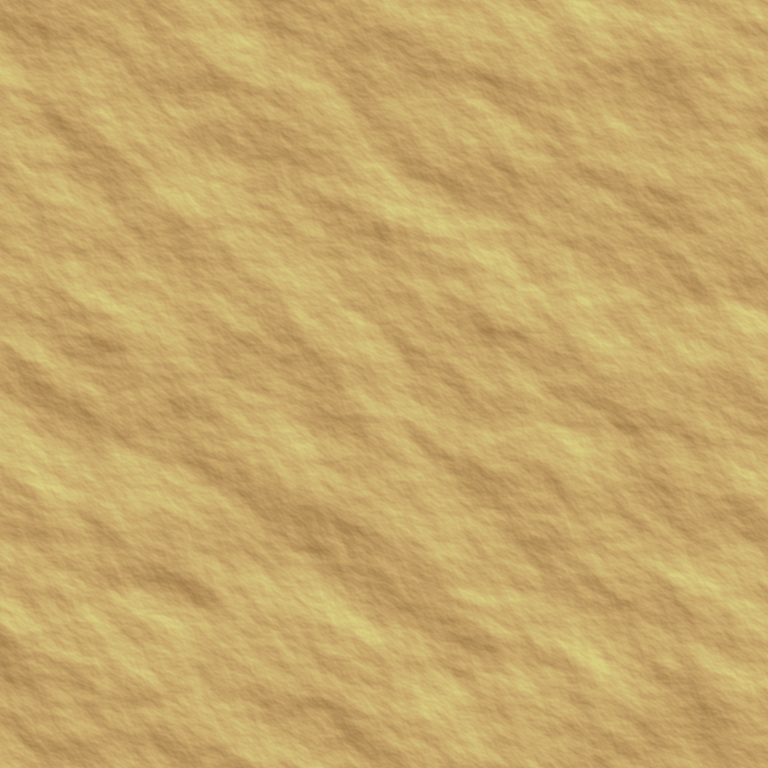
This texture is drawn by a WebGL 2 fragment shader. Its source:

```glsl
#version 300 es
precision highp float;

uniform vec2 u_resolution;
out vec4 fragColor;

const float STREAK_ANGLE = -0.53;
const float STREAK_STRETCH = 1.4;
const float BASE_FREQUENCY = 7.5;
const int OCTAVES = 6;
const float ROUGHNESS = 0.43;
const float CONTRAST = 0.32;

const vec3 SHADOW_SAND = vec3(0.675, 0.532, 0.325);
const vec3 MID_SAND = vec3(0.788, 0.659, 0.421);
const vec3 LIT_SAND = vec3(0.845, 0.790, 0.492);

mat2 rotation(float angle) {
    float c = cos(angle), s = sin(angle);
    return mat2(c, s, -s, c);
}

// Random unit vector for a lattice cell
vec2 cellGradient(vec2 cell) {
    uvec2 k = uvec2(ivec2(cell));
    uint h = k.x * 374761393u + k.y * 668265263u;
    h = (h ^ (h >> 13)) * 1274126177u;
    h ^= h >> 16;
    float angle = float(h & 65535u) / 65536.0 * 6.28319;
    return vec2(cos(angle), sin(angle));
}

float gradientNoise(vec2 p) {
    vec2 cell = floor(p);
    vec2 f = p - cell;
    vec2 w = f * f * f * (f * (f * 6.0 - 15.0) + 10.0);
    vec2 right = vec2(1.0, 0.0), up = vec2(0.0, 1.0);
    float a = dot(cellGradient(cell), f);
    float b = dot(cellGradient(cell + right), f - right);
    float c = dot(cellGradient(cell + up), f - up);
    float d = dot(cellGradient(cell + 1.0), f - 1.0);
    return mix(mix(a, b, w.x), mix(c, d, w.x), w.y);
}

// Fractal height; each octave is turned to hide the lattice
float sandHeight(vec2 p, float roughness) {
    mat2 nextOctave = 2.0 * rotation(0.65);
    float height = 0.0;
    float amplitude = 1.0;
    for (int i = 0; i < OCTAVES; i++) {
        height += amplitude * gradientNoise(p);
        p = nextOctave * p + vec2(17.3, 9.1);
        amplitude *= roughness;
    }
    return height;
}

// Slope facing a low light that shines across the streaks
float reliefShade(vec2 p, float stepSize) {
    vec2 offset = vec2(0.0, stepSize);
    float rise = sandHeight(p - offset, ROUGHNESS) - sandHeight(p + offset, ROUGHNESS);
    return rise / (2.0 * stepSize);
}

vec3 sandColor(float shade) {
    vec3 dark = mix(MID_SAND, SHADOW_SAND, clamp(-shade, 0.0, 1.2));
    return mix(dark, LIT_SAND, clamp(shade, 0.0, 1.1));
}

void main() {
    vec2 uv = gl_FragCoord.xy / min(u_resolution.x, u_resolution.y);

    // Align x with the streaks and lengthen the features along it
    vec2 p = rotation(-STREAK_ANGLE) * uv * BASE_FREQUENCY;
    p.x /= STREAK_STRETCH;

    float shade = reliefShade(p + vec2(31.7, 42.3), 0.006);
    fragColor = vec4(sandColor(shade * CONTRAST), 1.0);
}
```
